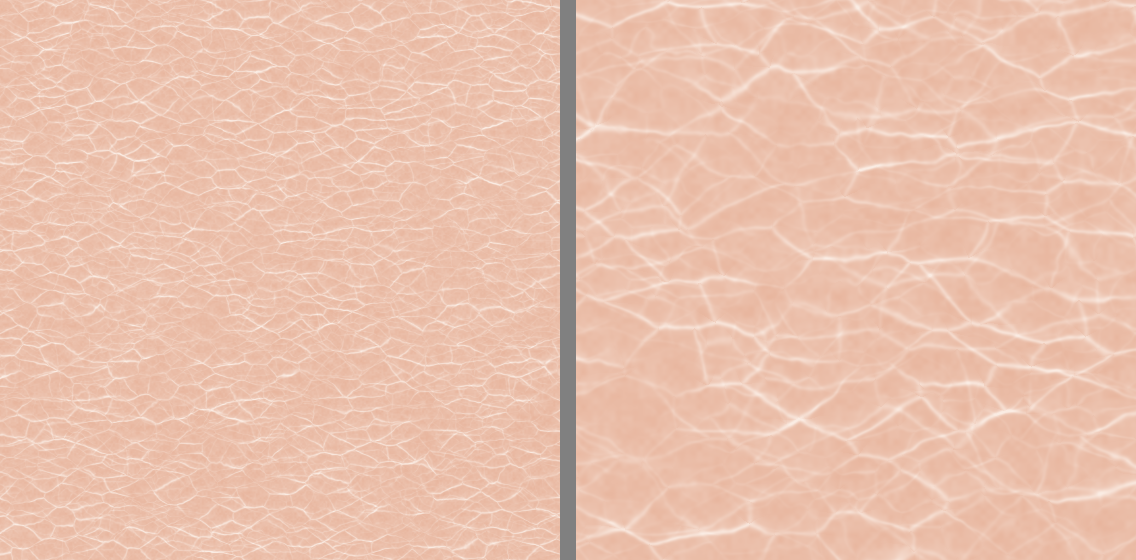
Left: the whole. Right: its middle third, enlarged.
Reproduce this texture procedurally as a three.js fragment shader.

```glsl
// Pale pink grained leather: two crossing nets of wavy, lens-shaped creases
// over a faint net of small wrinkles and a mottled, speckled skin.
// Each net is a jittered diamond lattice whose Voronoi edges form the creases.

varying vec2 vUv;

const vec3 SKIN_DARK = vec3(0.905, 0.700, 0.605);
const vec3 SKIN_LIGHT = vec3(0.975, 0.905, 0.865);
const float SKIN_TONE = 0.165;

// Diamonds per canvas, across and up
const vec2 MAIN_NET = vec2(14.0, 25.0);
const vec2 CROSS_NET = vec2(11.0, 19.0);
const vec2 WRINKLE_NET = vec2(29.0, 43.0);
const float JITTER = 0.82;

const float CREASE_WIDTH = 0.0014;
const float HALO_WIDTH = 0.0042;
const float CREASE_LIGHT = 0.48;
const float HALO_LIGHT = 0.16;
const float RELIEF = 0.16;
const float CROSS_SHARE = 0.55;
const float WRINKLE_SHARE = 0.36;
const float MOTTLE = 0.15;
const float SPECKLE = 0.14;

float hash(vec2 p) {
  vec3 q = fract(vec3(p.xyx) * 0.1031);
  q += dot(q, q.yzx + 33.33);
  return fract((q.x + q.y) * q.z);
}

vec2 hash2(vec2 p) {
  return vec2(hash(p + 17.3), hash(p + 71.9));
}

float noise(vec2 p) {
  vec2 i = floor(p);
  vec2 f = fract(p);
  f = f * f * (3.0 - 2.0 * f);
  float low = mix(hash(i), hash(i + vec2(1.0, 0.0)), f.x);
  float high = mix(hash(i + vec2(0.0, 1.0)), hash(i + 1.0), f.x);
  return mix(low, high, f.y);
}

vec2 noise2(vec2 p) {
  return vec2(noise(p), noise(p + 47.0)) - 0.5;
}

vec2 seedPoint(vec2 cell) {
  return cell + 0.5 + JITTER * (hash2(cell) - 0.5);
}

// Distance to the nearest cell edge in canvas units (x), direction to it (yz)
vec3 nearestEdge(vec2 uv, vec2 net, float seed) {
  mat2 lattice = mat2(net.x, -net.x, net.y, net.y);
  vec2 p = lattice * uv + seed;
  vec2 home = floor(p);
  vec2 nearCell = home;
  vec2 nearSeed = vec2(0.0);
  float best = 100.0;
  for (int j = -1; j <= 1; j++) {
    for (int i = -1; i <= 1; i++) {
      vec2 cell = home + vec2(float(i), float(j));
      vec2 r = seedPoint(cell) - p;
      float d = dot(r, r);
      if (d < best) { best = d; nearCell = cell; nearSeed = r; }
    }
  }
  vec3 edge = vec3(1.0, 0.0, 1.0);
  for (int j = -2; j <= 2; j++) {
    for (int i = -2; i <= 2; i++) {
      vec2 r = seedPoint(nearCell + vec2(float(i), float(j))) - p;
      vec2 across = r - nearSeed;
      if (dot(across, across) > 0.0001) {
        vec2 dir = normalize(across);
        vec2 slope = dir * lattice;
        float steep = length(slope);
        float d = dot(0.5 * (r + nearSeed), dir) / steep;
        if (d < edge.x) edge = vec3(d, slope / steep);
      }
    }
  }
  return edge;
}

// Bright crease with a soft halo, and shade on its lower side
float creases(vec2 uv, vec2 net, float seed, float width) {
  vec3 edge = nearestEdge(uv, net, seed);
  float fade = smoothstep(0.1, 0.85, noise(uv * net * 1.7 + seed));
  float strength = mix(0.3, 1.1, fade) * mix(0.5, 1.0, edge.z * edge.z);
  float line = edge.x / (width * mix(0.8, 1.15, fade));
  float side = edge.x / (1.6 * width);
  float light = CREASE_LIGHT * exp(-line * line);
  light += HALO_LIGHT * exp(-edge.x / HALO_WIDTH);
  light -= RELIEF * edge.z * side * exp(-side);
  return strength * light;
}

void main() {
  // Bend the creases into arcs and roughen their edges
  vec2 uv = vUv + 0.016 * noise2(vUv * vec2(13.0, 19.0));
  uv += 0.0055 * noise2(vUv * vec2(42.0, 55.0) + 9.0);
  uv += 0.0018 * noise2(vUv * 150.0 + 23.0);

  float tone = SKIN_TONE;
  tone += creases(uv, MAIN_NET, 40.0, CREASE_WIDTH);
  tone += CROSS_SHARE * creases(uv + 0.37, CROSS_NET, 95.5, CREASE_WIDTH);

  // Small wrinkles come and go in patches
  float patches = smoothstep(0.25, 0.75, noise(vUv * vec2(16.0, 24.0) + 61.0));
  vec2 rough = uv + 0.005 * noise2(vUv * 85.0 + 5.0);
  tone += WRINKLE_SHARE * mix(0.4, 1.2, patches)
        * creases(rough, WRINKLE_NET, 150.2, 0.85 * CREASE_WIDTH);

  // Mottled skin and fine speckle
  tone += MOTTLE * (noise(vUv * 110.0 + 31.0) - 0.5);
  tone += SPECKLE * (noise(vUv * 290.0 + 83.0) - 0.5);
  tone += 0.05 * (noise(vUv * 5.0 + 12.0) - 0.5);

  gl_FragColor = vec4(mix(SKIN_DARK, SKIN_LIGHT, clamp(tone, 0.0, 1.1)), 1.0);
}
```
